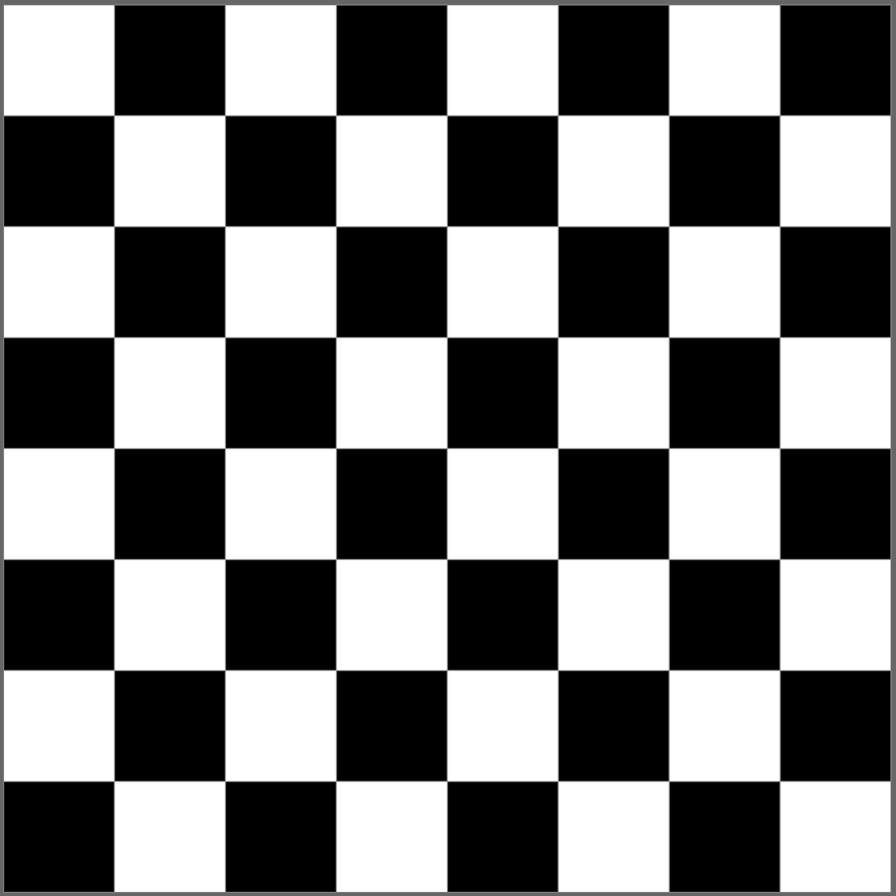
Reproduce this pattern procedurally as a three.js fragment shader.

```glsl
// Black and white checkerboard of eight by eight squares in a thin grey frame.
#define CELLS 8.0
#define BOARD_CENTER vec2(0.4992, 0.4993)
#define BOARD_HALF 0.4953
#define EDGE_SOFTNESS 0.0018
#define SEAM_WIDTH 0.0007
#define DARK vec3(0.0)
#define LIGHT vec3(1.0)
#define FRAME_GREY vec3(0.40)
#define SEAM_GREY vec3(0.72)

varying vec2 vUv;

// Signed distance to the nearest cell border, alternating in sign per cell.
vec2 alternatingDistance(vec2 cellPos) {
  vec2 t = mod(cellPos + 0.5, 2.0) - 0.5;
  return 0.5 - abs(t - 0.5);
}

// Coverage of a region whose distance is negative inside.
float coverage(float dist) {
  return clamp(0.5 - dist / EDGE_SOFTNESS, 0.0, 1.0);
}

void main() {
  vec2 fromCenter = vUv - BOARD_CENTER;
  float cellSize = 2.0 * BOARD_HALF / CELLS;

  // Squares: the lower left one is dark.
  vec2 border = alternatingDistance((fromCenter + BOARD_HALF) / cellSize) * cellSize;
  vec2 side = clamp(2.0 * border / EDGE_SOFTNESS, -1.0, 1.0);
  vec3 color = mix(DARK, LIGHT, 0.5 - 0.5 * side.x * side.y);

  // Hairline seam where squares meet.
  float seamDist = min(abs(border.x), abs(border.y));
  float seam = (1.0 - smoothstep(0.0, EDGE_SOFTNESS, seamDist)) * SEAM_WIDTH / EDGE_SOFTNESS;
  color = mix(color, SEAM_GREY, seam);

  // Frame around the board.
  vec2 outside = abs(fromCenter) - BOARD_HALF;
  color = mix(FRAME_GREY, color, coverage(max(outside.x, outside.y)));

  gl_FragColor = vec4(color, 1.0);
}
```
